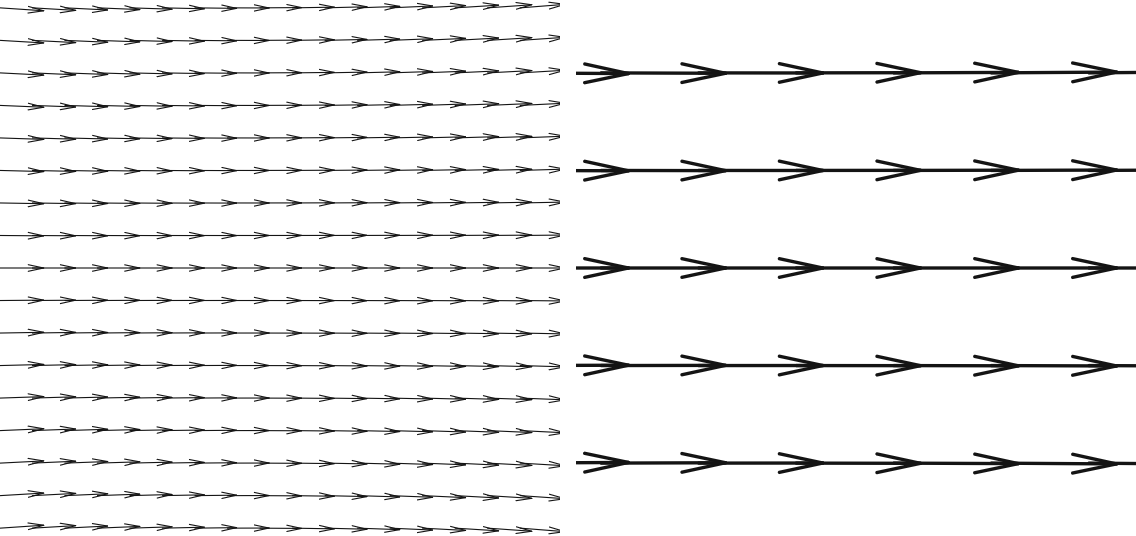
Left: the whole. Right: its middle third, enlarged.
Write a Shadertoy shader that draws this pattern.

```glsl
// Vector field plot: 17 x 17 thin overlapping arrows flowing right and fanning out.

const float COLUMNS = 17.0;
const float CELL = 0.05807;         // arrow spacing, as a share of canvas width
const float STROKE = 0.0345;        // line width, in cells
const float CALM_COLUMN = 7.3;      // column where arrows are level and shortest
const float MIN_LENGTH = 1.27;      // shortest arrow, in cells
const float STRETCH = 0.00135;      // growth in length away from the calm column
const float SHEAR = 0.00154;        // tilt per row and column
const float HEAD_LENGTH = 0.35;     // barb length, as a share of the arrow
const float HEAD_HALF_WIDTH = 0.075;
const vec3 PAPER = vec3(1.0);
const vec3 INK = vec3(0.08);

float segmentDistance(vec2 p, vec2 a, vec2 b) {
    vec2 ap = p - a, ab = b - a;
    return length(ap - ab * clamp(dot(ap, ab) / dot(ab, ab), 0.0, 1.0));
}

// Coverage of one stroke, smoothed over a pixel.
float stroke(vec2 p, vec2 a, vec2 b, float pixel) {
    return clamp(0.5 + (0.5 * STROKE - segmentDistance(p, a, b)) / pixel, 0.0, 1.0);
}

// Arrow vector at a grid node (column from the left, row from the middle).
vec2 field(vec2 node) {
    float offset = node.x - CALM_COLUMN;
    return vec2(MIN_LENGTH + STRETCH * offset * offset, SHEAR * offset * node.y);
}

// Paper left uncovered by the shaft and the two barbs.
float arrowGap(vec2 p, vec2 tail, vec2 flow, float pixel) {
    vec2 tip = tail + flow;
    vec2 neck = tip - HEAD_LENGTH * flow;
    vec2 side = HEAD_HALF_WIDTH * vec2(-flow.y, flow.x);
    float barbs = max(stroke(p, tip, neck + side, pixel),
                      stroke(p, tip, neck - side, pixel));
    return (1.0 - stroke(p, tail, tip, pixel)) * (1.0 - barbs);
}

void mainImage(out vec4 fragColor, in vec2 fragCoord) {
    // Cell units: x from the left edge, y from the middle row.
    float pixel = 1.0 / (iResolution.x * CELL);
    vec2 p = (fragCoord - vec2(0.0, 0.5 * iResolution.y)) * pixel;

    // Each arrow reaches into the next cell, so neighbours overlap.
    vec2 nearest = vec2(floor(p.x), floor(p.y + 0.5));
    float gap = 1.0;
    for (float i = -1.0; i <= 1.0; i++) {
        vec2 node = nearest + vec2(i, 0.0);
        if (node.x >= 0.0 && node.x < COLUMNS) {
            gap *= arrowGap(p, node, field(node), pixel);
        }
    }

    fragColor = vec4(mix(INK, PAPER, gap), 1.0);
}
```
